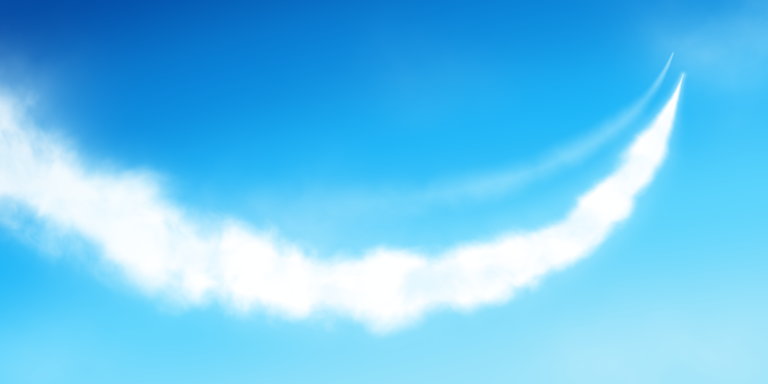
Write a Shadertoy shader that draws this texture.

```glsl
// A curved white vapour trail sweeping up to a fine tip across a blue sky.
// Two Bezier arcs give distance and position along each trail; gradient-noise
// fbm roughens their edges, and soft noisy glows lay haze over the gradient.
#define MAIN_WIDTH 0.128
#define FAINT_WIDTH 0.060
#define EDGE_ROUGHNESS 0.85
#define PUFF_SCALE 6.5
#define HAZE_SCALE 3.0
#define HALO_STRENGTH 0.42
#define FAINT_STRENGTH 0.36
#define CURVE_STEPS 36

vec2 hashGradient(vec2 cell) {
    vec2 q = vec2(dot(cell, vec2(127.1, 311.7)), dot(cell, vec2(269.5, 183.3)));
    return 2.0 * fract(sin(q) * 43758.5) - 1.0;
}

float gradientNoise(vec2 p) {
    vec2 i = floor(p), f = fract(p);
    vec2 u = f * f * f * (f * (f * 6.0 - 15.0) + 10.0);
    vec2 e = vec2(0.0, 1.0);
    float low = mix(dot(hashGradient(i), f),
                    dot(hashGradient(i + e.yx), f - e.yx), u.x);
    float high = mix(dot(hashGradient(i + e.xy), f - e.xy),
                     dot(hashGradient(i + e.yy), f - e.yy), u.x);
    return mix(low, high, u.y);
}

float fbm(vec2 p) {
    float sum = 0.0, amplitude = 0.6;
    for (int i = 0; i < 5; i++) {
        sum += amplitude * gradientNoise(p);
        p = mat2(1.6, 1.2, -1.2, 1.6) * p + 7.3;
        amplitude *= 0.5;
    }
    return sum;
}

vec2 bezier(vec2 a, vec2 b, vec2 c, vec2 d, float t) {
    float s = 1.0 - t;
    return s * s * s * a + 3.0 * s * s * t * b + 3.0 * s * t * t * c + t * t * t * d;
}

// Returns distance to the arc and the parameter there; the start runs on straight.
vec2 arcDistance(vec2 p, vec2 a, vec2 b, vec2 c, vec2 d) {
    vec2 nearest = vec2(1e3, 0.0), from = a;
    for (int i = 0; i < CURVE_STEPS; i++) {
        vec2 to = bezier(a, b, c, d, float(i + 1) / float(CURVE_STEPS));
        vec2 along = to - from;
        float h = clamp(dot(p - from, along) / dot(along, along), i == 0 ? -8.0 : 0.0, 1.0);
        float dist = length(p - from - along * h);
        if (dist < nearest.x) nearest = vec2(dist, (float(i) + h) / float(CURVE_STEPS));
        from = to;
    }
    return nearest;
}

float glow(vec2 p, vec2 center, vec2 radius) {
    vec2 q = (p - center) / radius;
    return exp(-dot(q, q));
}

vec3 skyColor(vec2 p) {
    float s = 0.85 * (1.0 - p.y) + 0.3 * p.x / (1.0 + 0.25 * p.x);
    vec3 c = mix(vec3(0.01, 0.29, 0.64), vec3(0.04, 0.52, 0.85), smoothstep(0.0, 0.35, s));
    c = mix(c, vec3(0.11, 0.71, 0.97), smoothstep(0.28, 0.60, s));
    c = mix(c, vec3(0.36, 0.83, 0.99), smoothstep(0.54, 0.84, s));
    return mix(c, vec3(0.60, 0.89, 0.98), smoothstep(0.80, 1.15, s));
}

void mainImage(out vec4 fragColor, in vec2 fragCoord) {
    vec2 p = fragCoord / iResolution.xy * vec2(2.0, 1.0);
    float pixel = 1.0 / iResolution.y;
    float mist = fbm(p * HAZE_SCALE + 2.0);
    vec2 warp = vec2(mist, fbm(p * HAZE_SCALE + 19.0));
    float puffs = fbm(p * PUFF_SCALE + warp * 0.9);
    vec3 color = skyColor(p);

    // Broad haze in the corners and above the trail
    vec2 q = p + 0.12 * warp;
    float haze = 0.32 * glow(q, vec2(1.95, 0.90), vec2(0.24, 0.18))
               + 0.30 * glow(q, vec2(0.03, 0.75), vec2(0.18, 0.14))
               + 0.10 * glow(q, vec2(1.12, 0.79), vec2(0.22, 0.12))
               + 0.28 * glow(q, vec2(1.75, 0.06), vec2(0.35, 0.17))
               + 0.22 * glow(q, vec2(0.12, 0.04), vec2(0.25, 0.14))
               + 0.28 * glow(q, vec2(0.78, 0.44), vec2(0.38, 0.12));
    haze *= clamp(1.0 + 1.3 * mist + 0.5 * puffs, 0.0, 1.6);
    color = mix(color, vec3(0.86, 0.95, 0.99), haze);

    // Faint upper trail
    vec2 faint = arcDistance(p, vec2(0.30, 0.50), vec2(0.90, 0.42),
                             vec2(1.60, 0.47), vec2(1.753, 0.862));
    float rest = max(1.0 - faint.y, 0.0);
    float width = FAINT_WIDTH * pow(rest, 0.6) * min(1.0, 0.15 + rest * 6.0);
    float soft = width * 0.9 + 1.5 * pixel;
    float edge = faint.x - width * (0.65 + 1.1 * puffs);
    float veil = 1.0 - smoothstep(-soft, soft, edge);
    veil *= FAINT_STRENGTH * smoothstep(0.05, 0.65, faint.y) * (1.0 + 0.6 * puffs);
    veil += 0.25 * smoothstep(0.88, 0.99, faint.y) * (1.0 - smoothstep(0.0, soft, edge));
    color = mix(color, vec3(0.88, 0.97, 1.0), clamp(veil, 0.0, 1.0));

    // Main trail: wide halo, then the dense rough-edged body
    vec2 trail = arcDistance(p, vec2(-0.05, 0.62), vec2(0.50, 0.20),
                             vec2(1.53, 0.0), vec2(1.779, 0.805));
    rest = max(1.0 - trail.y, 0.0);
    width = MAIN_WIDTH * pow(rest, 0.4) * min(1.0, rest * 12.0);
    float reach = width * 0.65 + 0.008;
    float halo = HALO_STRENGTH * exp(-pow(max(trail.x - width * 0.7, 0.0) / reach, 2.0));
    color = mix(color, vec3(0.78, 0.94, 1.0), halo * clamp(1.0 + mist + puffs, 0.0, 1.5));
    soft = width * mix(0.55, 0.28, smoothstep(0.0, 0.6, trail.y)) + 1.2 * pixel;
    edge = trail.x - width * (0.86 + EDGE_ROUGHNESS * puffs);
    float body = 1.0 - smoothstep(-soft, soft, edge);
    body *= mix(0.84, 0.99, smoothstep(0.0, 0.3, trail.y));
    vec3 vapour = mix(vec3(0.90, 0.97, 1.0), vec3(1.0), smoothstep(-0.35, 0.1, puffs));
    fragColor = vec4(mix(color, vapour, body), 1.0);
}
```
